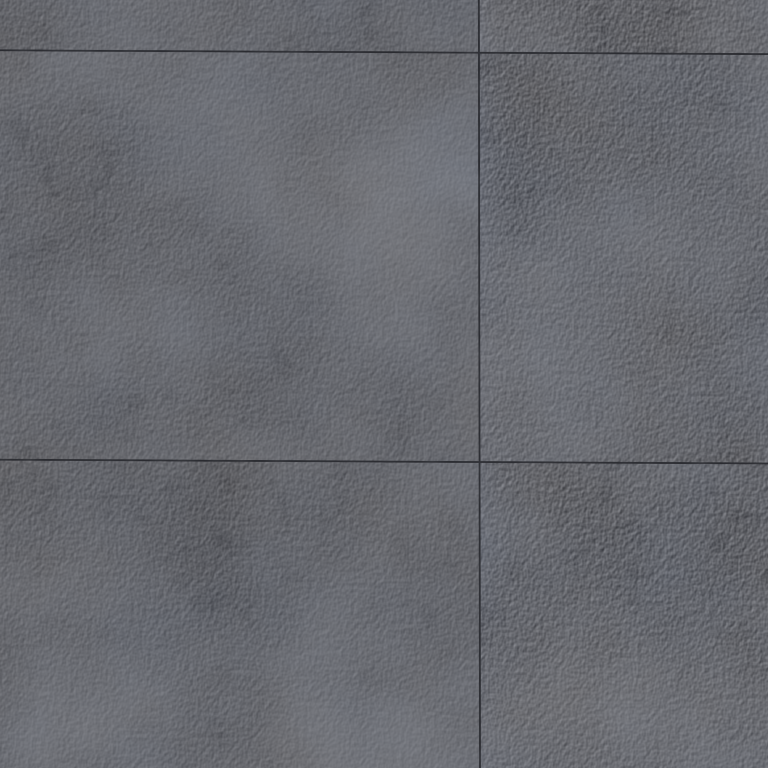
Give the GLSL for this texture, as a Shadertoy shader.

```glsl
// Large slate-grey concrete tiles with fine dark joints, cloudy stains and embossed grain.

const vec2  TILE_SIZE    = vec2(0.80, 0.533);   // tile width and height
const vec2  JOINT_CROSS  = vec2(0.625, 0.4015); // one crossing of the joints
const vec2  JOINT_SKEW   = vec2(0.0015, 0.005); // slight tilt of the joints
const float JOINT_WIDTH  = 0.0024;
const float CLOUD_SCALE  = 3.2;
const float CLOUD_GAIN   = 0.58;
const float CLOUD_AMOUNT = 0.058;
const float TINT_AMOUNT  = 0.010;
const float GRAIN_SCALE  = 165.0;
const float GRAIN_AMOUNT = 0.092;
const float SCUFF_AMOUNT = 0.030;
const vec2  LIGHT_STEP   = vec2(-0.0014, 0.0016); // offset toward the light
const vec3  SLATE        = vec3(0.408, 0.415, 0.438);
const vec3  COOL_SHIFT   = vec3(-0.55, 0.10, 1.0);
const vec3  JOINT_COLOR  = vec3(0.165, 0.170, 0.190);

// Integer hash giving two values in 0..1
vec2 hash2(vec2 cell) {
    uvec2 q = uvec2(ivec2(cell)) * uvec2(1597334673u, 3812015801u);
    uint n = (q.x ^ q.y) * 1597334673u;
    n = (n ^ (n >> 15)) * 2246822519u;
    n ^= n >> 13;
    return vec2(n & 65535u, n >> 16) / 65535.0;
}

float cornerSlope(vec2 cell, vec2 offset) {
    float angle = 6.28318 * hash2(cell).x;
    return dot(vec2(cos(angle), sin(angle)), offset);
}

float gradientNoise(vec2 p) {
    vec2 i = floor(p), f = p - i;
    vec2 u = f * f * f * (f * (f * 6.0 - 15.0) + 10.0);
    vec2 e = vec2(1.0, 0.0);
    return mix(mix(cornerSlope(i, f), cornerSlope(i + e.xy, f - e.xy), u.x),
               mix(cornerSlope(i + e.yx, f - e.yx), cornerSlope(i + e.xx, f - e.xx), u.x), u.y);
}

float fbm(vec2 p) {
    float sum = 0.0, gain = 1.0;
    for (int k = 0; k < 6; k++) {
        sum += gain * gradientNoise(p);
        p = mat2(1.6, 1.2, -1.2, 1.6) * p + 17.3;
        gain *= CLOUD_GAIN;
    }
    return sum;
}

// Height of the pitted surface, a little longer upright than across
float grainHeight(vec2 p) {
    vec2 q = p * GRAIN_SCALE * vec2(1.1, 0.9);
    return gradientNoise(q) + 0.6 * gradientNoise(q * 1.6 + 31.7) + 0.5 * gradientNoise(q * 0.55 + 7.9);
}

void mainImage(out vec4 fragColor, in vec2 fragCoord) {
    vec2 uv = fragCoord / iResolution.xy;
    float pixel = 1.0 / min(iResolution.x, iResolution.y);

    // Tile layout
    vec2 grid = (uv - JOINT_CROSS + JOINT_SKEW * uv.yx) / TILE_SIZE;
    vec2 tile = floor(grid);
    vec2 local = (grid - tile) * TILE_SIZE;
    vec2 edge = min(local, TILE_SIZE - local);
    vec2 seed = hash2(tile + 40.0);
    vec2 p = uv + floor(seed * 50.0) + 3.0; // each tile has its own stains

    // Cloudy stains and faint cool patches
    float cloud = fbm(p * CLOUD_SCALE);
    float tint = fbm(p * CLOUD_SCALE * 1.3 + 9.1);
    vec3 color = SLATE + CLOUD_AMOUNT * cloud + 0.01 * (seed.y - 0.5);
    color += TINT_AMOUNT * (tint + 0.5 * cloud) * COOL_SHIFT;

    // Scuffs gather in the darker stains
    float scuff = smoothstep(0.1, 0.7, fbm(p * 26.0));
    color -= SCUFF_AMOUNT * scuff * smoothstep(0.15, -0.4, cloud);

    // Embossed grain, rougher in every second column and in dark areas
    float relief = grainHeight(p) - grainHeight(p + LIGHT_STEP);
    float rough = mix(1.2, 0.8, mod(tile.x, 2.0)) * clamp(1.0 - 0.5 * cloud, 0.65, 1.4);
    color += GRAIN_AMOUNT * rough * relief;

    // Pale bevel beside the upright joint, then the joints themselves
    color += vec3(0.014, 0.018, 0.026) * exp(-local.x / 0.025);
    vec2 line = 1.0 - smoothstep(-0.6 * pixel, 0.6 * pixel, edge - 0.5 * JOINT_WIDTH);
    float fade = 0.92 + 0.25 * gradientNoise(uv * 40.0);
    color = mix(color, JOINT_COLOR, max(line.x, line.y) * clamp(fade, 0.0, 1.0));

    fragColor = vec4(clamp(color, 0.0, 1.0), 1.0);
}
```
